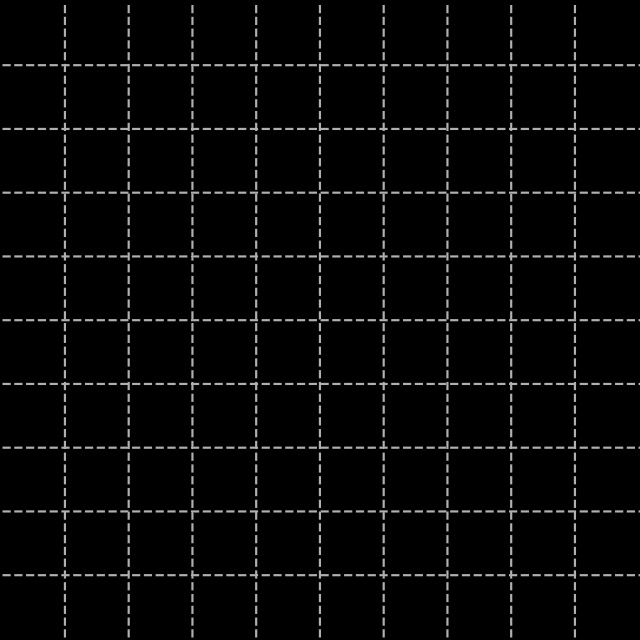
A WebGL 2 fragment shader for this pattern:

```glsl
#version 300 es
precision highp float;
// Nine by nine thin grey dashed grid lines on black.

uniform vec2 u_resolution;
out vec4 fragColor;

// Pixel coverage of a band, given the distance to its centre line.
float band(float dist, float halfWidth, float pixel) {
    float lo = max(dist - 0.5 * pixel, -halfWidth);
    float hi = min(dist + 0.5 * pixel, halfWidth);
    return clamp((hi - lo) / pixel, 0.0, 1.0);
}

// Signed distance to the nearest point of a repeating series.
float nearest(float position, float centre, float period) {
    return (fract((position - centre) / period + 0.5) - 0.5) * period;
}

// Dashed parallel lines: "across" runs over the lines, "along" follows them.
float dashedLines(float across, float along, float centre, vec2 pixel) {
    float line = band(nearest(across, centre, 0.09961), 0.00171, pixel.x);
    // Leave the outer border of the grid open.
    line *= step(abs(across - centre), 0.45);
    float dash = band(nearest(along, 0.01032, 0.018405), 0.00642, pixel.y);
    return line * dash;
}

void main() {
    vec2 uv = gl_FragCoord.xy / u_resolution;
    vec2 pixel = 1.0 / u_resolution;

    float columns = dashedLines(uv.x, uv.y, 0.4999, pixel.xy);
    columns *= step(uv.y, 0.997); // columns stop just below the top edge
    float rows = dashedLines(uv.y, uv.x, 0.4997, pixel.yx);

    vec3 lineGrey = vec3(0.69);
    fragColor = vec4(lineGrey * max(columns, rows), 1.0);
}
```
